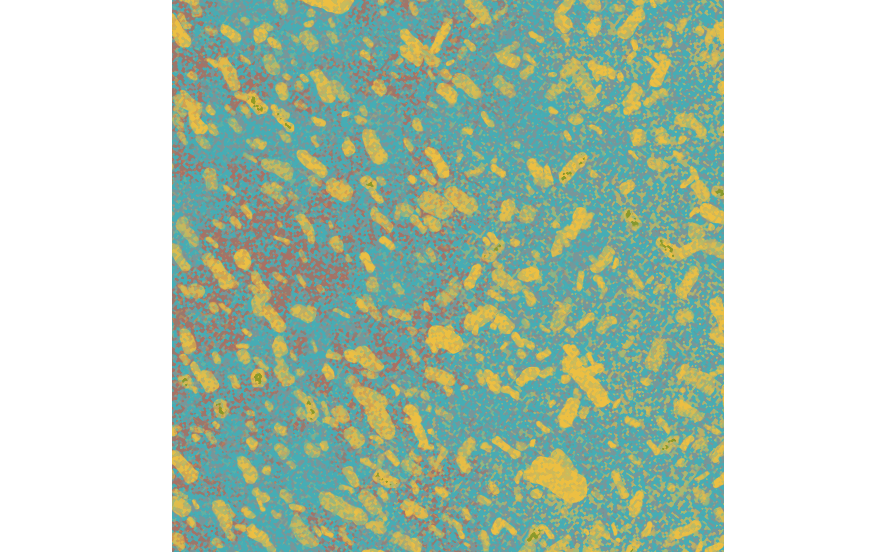
This texture is drawn by a WebGL 1 fragment shader. Its source:

```glsl
precision highp float;
// A square, grainy teal field on white, strewn with speckled yellow capsules.
// Capsules come from three jittered grids and tint the field; soft thresholded
// noise stipples yellow, slate, red and olive grains at drifting densities.

uniform vec2 u_resolution;

const vec3 PAPER = vec3(1.0);
const vec3 TEAL = vec3(0.27, 0.68, 0.71);
const vec3 SLATE = vec3(0.47, 0.59, 0.60);
const vec3 RED = vec3(0.77, 0.36, 0.28);
const vec3 YELLOW = vec3(0.93, 0.75, 0.26);
const vec3 OLIVE = vec3(0.47, 0.57, 0.13);

const float GRAIN = 230.0;        // grains across the square
const float GRAIN_SOFTNESS = 0.24;
const float WARP_SCALE = 34.0;    // frequency of the uneven outlines
const float WARP_SIZE = 0.009;    // reach of the uneven outlines
const float SLANT = -0.78;        // main capsule direction, radians

float hash(vec2 p) {
  vec3 q = fract(vec3(p.xyx) * 0.1031);
  q += dot(q, q.yzx + 33.33);
  return fract((q.x + q.y) * q.z);
}

float noise(vec2 p) {
  vec2 i = floor(p);
  vec2 f = fract(p);
  f = f * f * (3.0 - 2.0 * f);
  float low = mix(hash(i), hash(i + vec2(1.0, 0.0)), f.x);
  float high = mix(hash(i + vec2(0.0, 1.0)), hash(i + 1.0), f.x);
  return mix(low, high, f.y);
}

// Soft grains that cover roughly the given share; turned to hide the lattice.
float grains(vec2 p, float share, float seed) {
  vec2 turned = vec2(0.8 * p.x - 0.6 * p.y, 0.6 * p.x + 0.8 * p.y);
  float level = smoothstep(0.1, 0.9, noise(turned * GRAIN + seed));
  float s = GRAIN_SOFTNESS;
  return smoothstep(-s, s, share * (1.0 + 2.0 * s) - s - level);
}

float capsule(vec2 p, float angle, float halfLength, float radius) {
  vec2 axis = vec2(cos(angle), sin(angle));
  float along = clamp(dot(p, axis), -halfLength, halfLength);
  return length(p - axis * along) - radius;
}

// One grid of capsules: x = cover, y = vividness, z = olive core.
vec3 capsules(vec2 p, float cells, float presence, float boost, float seed) {
  vec2 q = p * cells;
  vec2 home = floor(q);
  float blur = 0.0016 * cells;
  vec3 result = vec3(0.0);
  for (int j = -1; j <= 1; j++) {
    for (int i = -1; i <= 1; i++) {
      vec2 cell = home + vec2(float(i), float(j));
      vec2 key = cell + seed;
      if (hash(key) > presence) continue;
      vec2 jitter = vec2(hash(key + 17.3), hash(key + 41.7));
      vec2 center = cell + 0.15 + 0.7 * jitter;
      float east = smoothstep(0.25, 0.9, center.x / cells);

      // Western capsules share one slant, eastern ones often cross it.
      float angle = SLANT + (hash(key + 63.1) - 0.5) * 0.9;
      angle += 1.6 * step(hash(key + 87.9), 0.5 * east);
      float halfLength = 0.04 + 0.34 * hash(key + 103.3);
      float radius = mix(0.14, 0.25, hash(key + 131.9));
      float d = capsule(q - center, angle, halfLength, radius);

      float inside = 1.0 - smoothstep(-blur, blur, d);
      float vivid = hash(key + 157.7) * 0.8 + 0.25 * east + boost;
      vivid += 0.25 * smoothstep(0.0, -0.16, d) - 0.12;
      float core = step(0.9, hash(key + 191.1)) * smoothstep(-0.03, -0.18, d);
      result = max(result, vec3(inside, inside * clamp(vivid, 0.0, 1.0), core));
    }
  }
  return result;
}

vec3 field(vec2 p) {
  vec2 uneven = vec2(noise(p * WARP_SCALE), noise(p * WARP_SCALE + 71.0));
  uneven += 0.45 * vec2(noise(p * 110.0 + 13.0), noise(p * 110.0 + 47.0));
  vec2 w = p + (uneven - 0.72) * WARP_SIZE;

  vec3 blobs = capsules(w, 9.0, 0.09, 0.15, 11.0);
  blobs = max(blobs, capsules(w, 17.5, 0.54, 0.0, 211.0));
  vec3 small = capsules(w, 33.0, 0.33, -0.1, 307.0);
  blobs = max(blobs, vec3(small.xy, 0.0));

  // Slow drifts: loose yellow dust to the east, red patches to the west.
  float east = smoothstep(0.2, 1.0, p.x + 0.15 * (0.5 - p.y));
  float cloud = noise(p * 11.0 + 5.0) * 0.6 + noise(p * 27.0 + 9.0) * 0.4;
  float dust = mix(0.15, 0.32, east) * (0.45 + 1.1 * cloud);
  float patches = noise(p * 8.0 + 29.0) * 0.5 + noise(p * 26.0 + 83.0) * 0.5;
  float west = 1.0 - smoothstep(0.25, 0.75, p.x);
  float middle = 1.0 - smoothstep(0.1, 0.42, length(p - vec2(0.36, 0.54)));
  float rust = smoothstep(0.32, 0.82, patches + 0.14 * middle);
  rust = 0.04 + rust * (0.1 + 0.38 * west);

  vec3 color = mix(TEAL, SLATE, grains(p, 0.42, 19.0));
  color = mix(color, RED, 0.66 * grains(p, rust, 137.0));
  color = mix(color, YELLOW, mix(0.46, 0.6, east) * grains(p, dust, 251.0));

  float speckle = grains(p, 0.5, 523.0) - 0.5;
  float tint = mix(0.47, 0.93, blobs.y) + 0.3 * speckle;
  color = mix(color, YELLOW, blobs.x * clamp(tint, 0.0, 1.0));
  return mix(color, OLIVE, 0.8 * grains(p, 0.55 * blobs.z, 389.0));
}

void main() {
  vec2 p = (gl_FragCoord.xy - 0.5 * u_resolution) / u_resolution.y + 0.5;
  float edge = 0.5 / u_resolution.y;
  float outside = smoothstep(-edge, edge, abs(p.x - 0.5) - 0.5);
  gl_FragColor = vec4(mix(field(p), PAPER, outside), 1.0);
}
```
